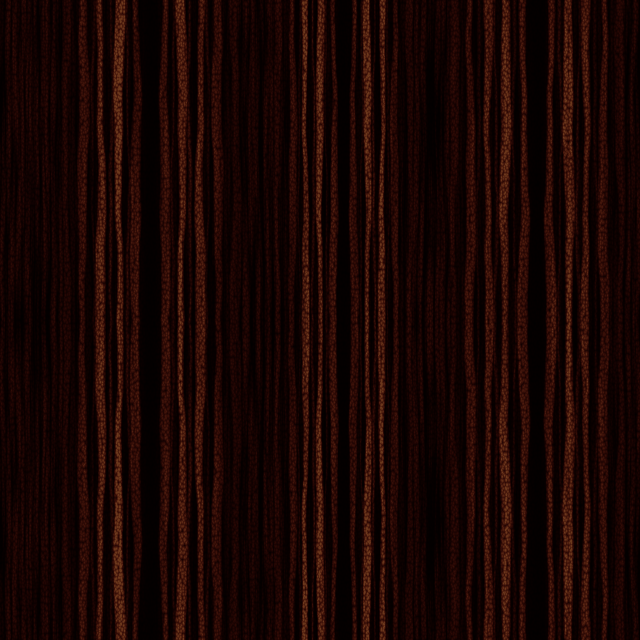
A WebGL 2 fragment shader for this texture:

```glsl
#version 300 es
precision highp float;
// Dark ebony veneer: mirrored vertical bands of red-brown grain on near-black wood.

#define FIRST_AXIS 0.235      // x of the first mirror axis
#define AXIS_SPACING 0.302    // distance between mirror axes
#define BAND_SPACING 0.0138   // distance between neighbouring bands
#define BAND_HALF_WIDTH 0.0069
#define BAND_SOFTNESS 0.0022
#define BAND_GLOW 0.19        // extra tone of the brightest bands
#define WOBBLE 0.0017
#define STREAK_TONE 0.115     // tone of the fine streaks between band groups
#define PORE_CONTRAST 1.15
#define PORE_SCALE vec2(270.0, 190.0)
#define STREAK_SCALE vec2(125.0, 3.0)

uniform vec2 u_resolution;
out vec4 fragColor;

float hash(float n) {
    return fract(sin(n * 12.99) * 4375.85);
}

vec2 hash2(vec2 cell) {
    vec3 q = fract(cell.xyx * vec3(0.1031, 0.1030, 0.0973));
    q += dot(q, q.yzx + 33.33);
    return fract((q.xx + q.yz) * q.zy);
}

// Distance to the nearest scattered point.
float cellular(vec2 p) {
    vec2 cell = floor(p), local = fract(p);
    float nearest = 2.0;
    for (int j = -1; j <= 1; j++) {
        for (int i = -1; i <= 1; i++) {
            vec2 offset = vec2(i, j);
            vec2 toPoint = offset + hash2(cell + offset + 50.0) - local;
            nearest = min(nearest, dot(toPoint, toPoint));
        }
    }
    return sqrt(nearest);
}

// Wide and thin bands alternate outward from a mirror axis.
float bandTone(float dist, float height, float group) {
    float tone = 0.0;
    float soft = BAND_SOFTNESS + 0.5 / u_resolution.x;
    for (int i = 0; i < 10; i++) {
        float n = float(i);
        float seed = n + 17.0 * group;
        bool wide = i % 2 == 0;
        float rest = 0.021 + BAND_SPACING * n;
        float center = rest + 0.004 * (hash(seed + 3.0) - 0.5);
        center += WOBBLE * (sin(height * 13.0 + n * 2.1 + group)
                + 0.6 * sin(height * 31.0 + n * 4.3)
                + 0.25 * sin(height * 67.0 + n * 1.7));
        float swell = 0.87 + 0.28 * sin(height * 9.0 + n * 1.9 + group * 0.7);
        float halfWidth = BAND_HALF_WIDTH * swell * (wide ? 1.0 : 0.34);
        float fromPeak = (rest - 0.058) / 0.043;
        float glow = 0.105 + BAND_GLOW * exp(-fromPeak * fromPeak);
        glow *= (wide ? 1.0 : 0.5) * (0.9 + 0.2 * hash(seed + 8.0));
        float mask = 1.0 - smoothstep(halfWidth - soft, halfWidth + soft, abs(dist - center));
        tone = max(tone, glow * mask);
    }
    return tone;
}

// Red tone from near-black through mahogany to amber.
vec3 woodColor(float tone) {
    float red = clamp(tone, 0.008, 0.42);
    float green = 1.25 * red * red;
    return vec3(red, green, 0.5 * green);
}

void main() {
    vec2 p = gl_FragCoord.xy / u_resolution;
    float height = abs(p.y - 0.5);

    // Fold x about the nearest axis; the middle group is narrower.
    float group = clamp(floor((p.x - FIRST_AXIS) / AXIS_SPACING + 0.5), 0.0, 2.0);
    float dist = abs(p.x - FIRST_AXIS - group * AXIS_SPACING);
    dist /= group == 1.0 ? 0.78 : 1.0;

    // Long fine streaks.
    float sway = 0.0012 * sin(height * 17.0 + p.x * 40.0);
    vec2 grainPos = vec2(p.x + sway, height);
    float coarse = 1.0 - cellular(grainPos * STREAK_SCALE);
    float fine = 1.0 - cellular(grainPos * STREAK_SCALE * vec2(2.1, 3.0) + 19.0);
    float streak = smoothstep(0.25, 0.95, 0.65 * coarse + 0.35 * fine);

    // Streaks fill the space between groups and fade to black at the axis.
    float outer = smoothstep(0.105, 0.15, dist);
    float ground = 0.012 + streak * mix(0.035 * smoothstep(0.0, 0.03, dist), STREAK_TONE, outer);
    float bands = bandTone(dist, height, group) * (0.78 + 0.38 * streak);
    float tone = max(ground, bands);

    // Small pores speckle the lit wood.
    float pores = cellular(p * PORE_SCALE);
    tone *= 1.0 + PORE_CONTRAST * (0.5 - pores);

    fragColor = vec4(woodColor(tone), 1.0);
}
```
